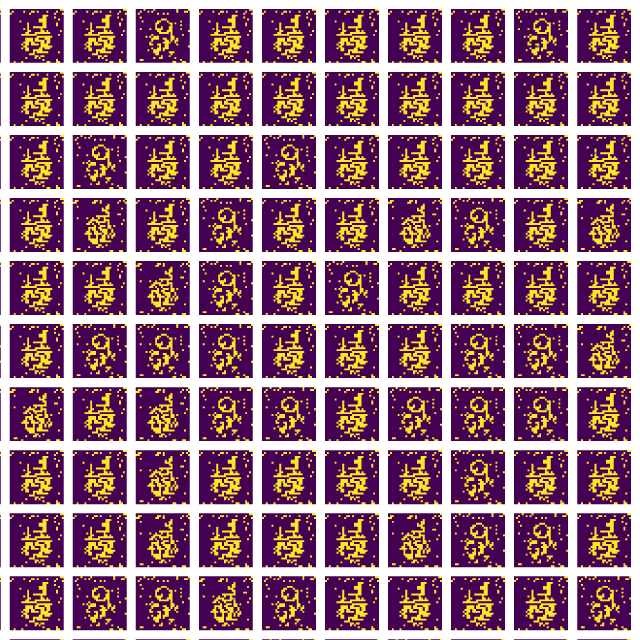
This pattern is drawn by a three.js fragment shader. Its source:

```glsl
// Ten by ten grid of purple tiles, each holding a blocky yellow glyph of 28 by 28 cells.
varying vec2 vUv;

float hash(vec2 p) {
  vec3 q = fract(p.xyx * vec3(0.1031, 0.1030, 0.0973));
  q += dot(q, q.yzx + 33.33);
  return fract((q.x + q.y) * q.z);
}

vec2 gradient(vec2 p) {
  float angle = 6.2832 * hash(p);
  return vec2(cos(angle), sin(angle));
}

float gradientNoise(vec2 p) {
  vec2 i = floor(p), f = fract(p);
  vec2 u = f * f * (3.0 - 2.0 * f);
  vec2 e = vec2(1.0, 0.0);
  float low = mix(dot(gradient(i), f), dot(gradient(i + e), f - e), u.x);
  float high = mix(dot(gradient(i + e.yx), f - e.yx), dot(gradient(i + 1.0), f - 1.0), u.x);
  return mix(low, high, u.y);
}

bool bar(vec2 cell, vec2 first, vec2 last) {
  return all(greaterThanEqual(cell, first)) && all(lessThanEqual(cell, last));
}

// Stray cells, denser along the top of the tile
bool speck(vec2 cell, float seed) {
  float density = cell.y > 0.5 && cell.y < 2.5 ? 0.14 : 0.025;
  if (cell.x > 20.0 && cell.y < 14.0) density += 0.05;
  return hash(cell + seed) < density
      || bar(cell, vec2(19, 27), vec2(20, 27))
      || bar(cell, vec2(24, 27), vec2(25, 27))
      || bar(cell, vec2(27, 0), vec2(27, 0));
}

// Ragged clump, wider than tall in its strokes
bool clump(vec2 cell, float seed, float threshold) {
  vec2 q = (cell - vec2(14.0, 16.5)) / vec2(7.4, 8.6);
  float ragged = gradientNoise(cell * vec2(0.37, 0.57) + seed) + 0.35 * (hash(cell + seed + 9.0) - 0.5);
  return dot(q, q) < 1.0 && ragged > threshold;
}

// Common glyph: a tall stem on the right and level strokes over a dense base
bool commonGlyph(vec2 cell) {
  return speck(cell, 40.0)
      || clump(cell, 17.3, cell.y < 12.0 ? 0.22 : -0.02)
      || bar(cell, vec2(17, 3), vec2(18, 8))
      || bar(cell, vec2(15, 5), vec2(16, 6))
      || bar(cell, vec2(9, 7), vec2(9, 12))
      || bar(cell, vec2(12, 9), vec2(18, 9))
      || bar(cell, vec2(7, 13), vec2(11, 13))
      || bar(cell, vec2(13, 12), vec2(20, 12));
}

// Rare glyph: an open loop over a looser base
bool rareGlyph(vec2 cell) {
  vec2 q = (cell - vec2(14.0, 8.5)) * vec2(0.8, 1.0);
  bool loop = abs(length(q) - 3.3) < 0.5 && hash(cell + 71.0) < 0.8;
  return speck(cell, 90.0) || loop || clump(cell, 63.8, 0.08)
      || bar(cell, vec2(18, 11), vec2(18, 16));
}

vec3 sheet(vec2 uv) {
  vec2 grid = (uv - 0.0153) / 0.0985;
  vec2 tile = floor(grid);
  vec2 local = fract(grid) * 0.0985 / 0.0843;
  if (max(local.x, local.y) > 1.0) return vec3(1.0);

  // Cells count rightward and downward
  vec2 cell = floor(local * 28.0);
  cell.y = 27.0 - cell.y;

  // Most tiles share one glyph, some blend the two, a few are wholly rare
  float pick = hash(tile + 5.0);
  float blend = pick < 0.16 ? 1.0 : (pick < 0.27 ? 0.4 : 0.0);
  bool ink = hash(cell + 120.0) < blend ? rareGlyph(cell) : commonGlyph(cell);

  vec3 yellow = vec3(0.993, 0.906, 0.144);
  vec3 teal = vec3(0.13, 0.62, 0.53);
  vec3 purple = vec3(0.267, 0.005, 0.329);
  bool faded = hash(cell + tile * 31.0) > 0.9994;
  return ink ? (faded ? teal : yellow) : purple;
}

void main() {
  // Average a four by four set of samples to smooth the edges
  vec2 footprint = fwidth(vUv);
  vec3 sum = vec3(0.0);
  for (int i = 0; i < 4; i++) {
    for (int j = 0; j < 4; j++) {
      vec2 offset = (vec2(float(i), float(j)) - 1.5) / 4.0;
      sum += sheet(vUv + offset * footprint);
    }
  }
  gl_FragColor = vec4(sum / 16.0, 1.0);
}
```
